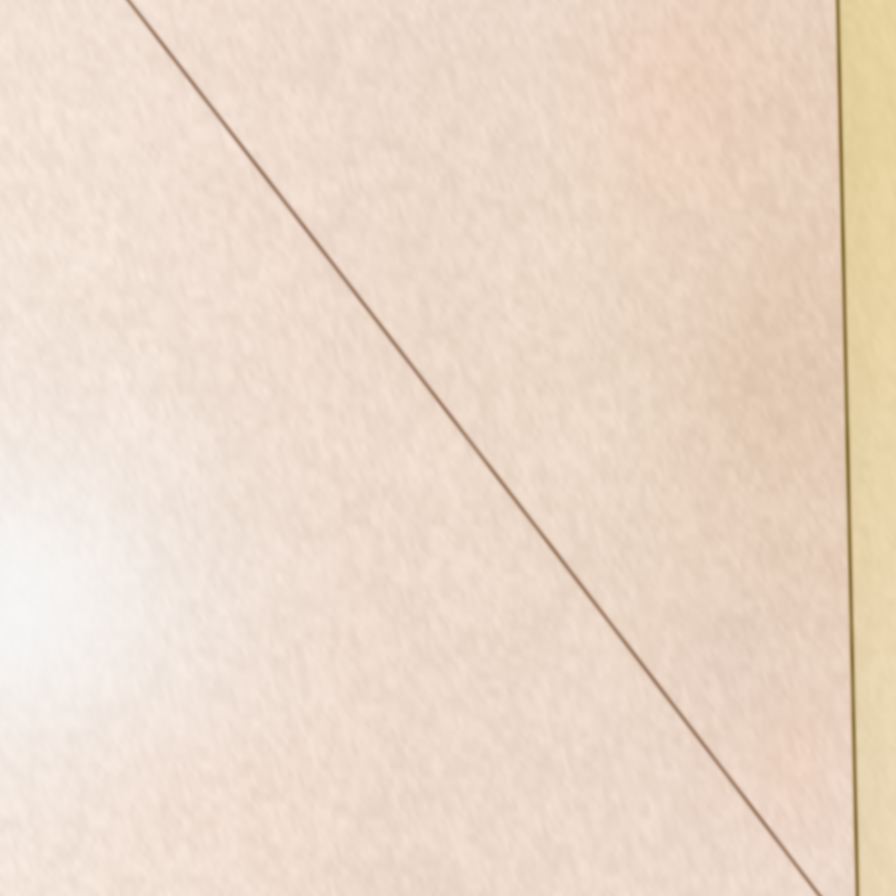
Write a Shadertoy shader that draws this texture.

```glsl
// Pale mottled plaster panel with a diagonal seam, a soft glow and a yellow side strip
#define BASE_COLOR vec3(0.930, 0.852, 0.799)
#define STRIP_TOP vec3(0.892, 0.812, 0.620)
#define STRIP_BOTTOM vec3(0.910, 0.835, 0.705)
#define SEAM_COLOR vec3(0.630, 0.505, 0.420)
#define EDGE_COLOR vec3(0.540, 0.445, 0.245)
#define GLOW_COLOR vec3(0.965, 0.960, 0.955)
#define GLOW_CENTER vec2(-0.01, 0.325)
#define SEAM_WIDTH 0.0028
#define SEAM_BOW 0.0028
#define GRAIN_STRENGTH 0.062
#define MOTTLE_STRENGTH 0.024

// Sine-free hash
float hash(vec2 p) {
    vec3 q = fract(vec3(p.xyx) * 0.1031);
    q += dot(q, q.yzx + 33.33);
    return fract((q.x + q.y) * q.z);
}

float valueNoise(vec2 p) {
    vec2 cell = floor(p), f = fract(p);
    f = f * f * (3.0 - 2.0 * f);
    float low = mix(hash(cell), hash(cell + vec2(1, 0)), f.x);
    float high = mix(hash(cell + vec2(0, 1)), hash(cell + vec2(1, 1)), f.x);
    return mix(low, high, f.y);
}

float fbm(vec2 p) {
    float sum = 0.0, amplitude = 0.5;
    for (int i = 0; i < 4; i++) {
        sum += amplitude * (valueNoise(p) - 0.5);
        p = mat2(0.8, 0.6, -0.6, 0.8) * p * 2.03 + 17.0;
        amplitude *= 0.5;
    }
    return sum;
}

// Short, slightly leaning fibres at two sizes
float fibreGrain(vec2 p) {
    p.x += 0.25 * p.y;
    float coarse = valueNoise(p * vec2(105.0, 62.0)) - 0.5;
    float fine = valueNoise(p * vec2(190.0, 110.0) + 41.0) - 0.5;
    return 0.5 * coarse + 0.45 * fine;
}

// Elliptical soft spot
float spot(vec2 p, vec2 center, vec2 radius) {
    vec2 d = (p - center) / radius;
    return exp(-dot(d, d));
}

// Signed distance to the infinite line from a up to b, positive on its left
float lineSide(vec2 p, vec2 a, vec2 b) {
    vec2 d = normalize(b - a);
    return dot(p - a, vec2(-d.y, d.x));
}

// Soft-edged line, never thinner than a pixel
float softStroke(float dist, float width) {
    float w = max(width, 0.8 / iResolution.y);
    return exp(-dist * dist / (w * w));
}

// Broad lighting and stains of the panel
vec3 panelColor(vec2 p) {
    vec3 color = BASE_COLOR;
    color += vec3(0.018, 0.034, 0.040) * (1.0 - smoothstep(0.0, 0.48, p.x));
    color += vec3(-0.002, 0.000, -0.014) * spot(p, vec2(0.62, 0.62), vec2(0.22, 0.36));
    color -= vec3(0.026, 0.040, 0.064) * smoothstep(0.58, 0.98, p.x) * smoothstep(0.0, 0.4, p.y);
    color += vec3(0.006, -0.016, -0.024) * spot(p, vec2(0.75, 0.90), vec2(0.10, 0.13));
    color -= vec3(0.020, 0.028, 0.036) * spot(p, vec2(0.86, 0.60), vec2(0.10, 0.15));
    color -= vec3(0.016, 0.018, 0.012) * spot(p, vec2(0.81, 0.27), vec2(0.06, 0.07));
    color += vec3(0.000, -0.018, -0.026) * spot(p, vec2(0.89, 0.14), vec2(0.06, 0.08));
    color += vec3(0.003, -0.010, -0.014) * spot(p, vec2(0.20, 0.12), vec2(0.12, 0.08));

    float halo = spot(p, GLOW_CENTER, vec2(0.27, 0.23));
    float core = spot(p, GLOW_CENTER, vec2(0.15, 0.12));
    return mix(color, GLOW_COLOR, clamp(0.62 * halo + 0.45 * core, 0.0, 1.0));
}

void mainImage(out vec4 fragColor, in vec2 fragCoord) {
    vec2 p = fragCoord / iResolution.xy;
    float blur = max(0.0016, 0.8 / iResolution.y);

    // Panel and side strip
    float edge = lineSide(p, vec2(0.957, 0.0), vec2(0.935, 1.0));
    float seam = lineSide(p, vec2(0.915, 0.0), vec2(0.143, 1.0));
    seam -= SEAM_BOW * 4.0 * p.y * (1.0 - p.y) * -1.0 * 0.5 + SEAM_BOW * 0.5 * p.y * (1.0 - p.y);
    vec3 strip = mix(STRIP_BOTTOM, STRIP_TOP, smoothstep(0.0, 0.9, p.y));
    strip += 0.015 * smoothstep(0.01, 0.05, -edge);
    float onStrip = smoothstep(-blur, blur, -edge);
    vec3 color = mix(panelColor(p), strip, onStrip);

    // Cloudy mottling and fibrous grain, faded in the glow and strip
    float calm = 1.0 - 0.75 * spot(p, GLOW_CENTER, vec2(0.20, 0.17));
    calm *= 1.0 - 0.35 * onStrip;
    color += calm * MOTTLE_STRENGTH * fbm(p * 14.0 + 5.0) * vec3(0.8, 1.0, 1.3);
    color += calm * GRAIN_STRENGTH * fibreGrain(p) * vec3(0.9, 1.0, 1.1);

    // Thin dark seams with a faint tonal drift along their length
    float drift = 0.84 + 0.16 * valueNoise(p * 26.0);
    color = mix(color, SEAM_COLOR, drift * softStroke(seam, SEAM_WIDTH));
    color = mix(color, EDGE_COLOR, drift * softStroke(edge, SEAM_WIDTH));

    fragColor = vec4(clamp(color, 0.0, 1.0), 1.0);
}
```
